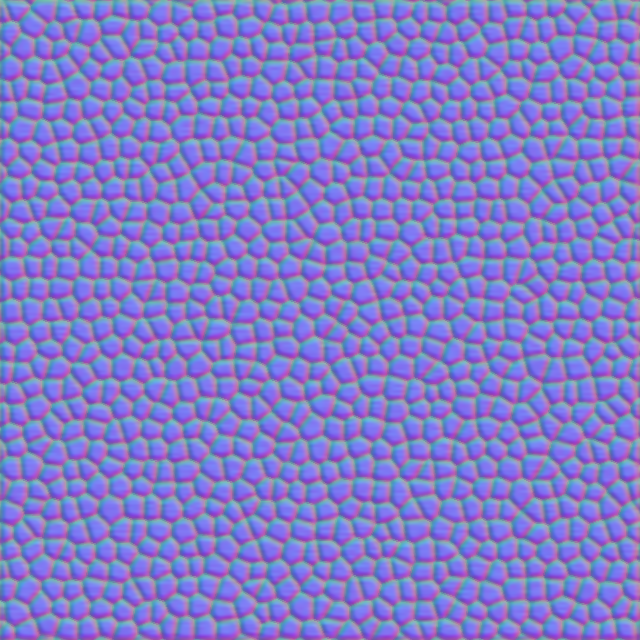
Reproduce this texture map procedurally as a Shadertoy shader.

```glsl
vec2 hash2(vec2 p) {
    return fract(sin(vec2(dot(p, vec2(127.1, 311.7)), dot(p, vec2(269.5, 183.3)))) * 43758.5453);
}

float noise(vec2 p) {
    vec2 i = floor(p), f = fract(p);
    f = f * f * (3.0 - 2.0 * f);
    return mix(mix(hash2(i).x, hash2(i + vec2(1, 0)).x, f.x),
               mix(hash2(i + vec2(0, 1)).x, hash2(i + vec2(1, 1)).x, f.x), f.y);
}

// Jittered cell centre; odd rows are shifted by half a cell
vec2 cellCentre(vec2 id) {
    vec2 jitter = (hash2(id) - 0.5) * vec2(0.66, 0.56);
    return id + 0.5 + jitter + vec2(0.5 * mod(id.y, 2.0), 0.0);
}

// Rounded bevel: flat in the groove, steepest beside it, flat inside the cell
float bevel(float d) {
    float x = d / 0.125;
    return x * exp(0.5 - 0.5 * x * x);
}

void addEdge(vec2 dir, float d, inout vec2 slope, inout float nearest) {
    slope += dir * bevel(d);
    nearest = min(nearest, d);
}

// Surface slope in xy, distance to the nearest groove in z
vec3 surface(vec2 p, vec2 size) {
    vec2 base = floor(p);

    // Nearest cell centre
    vec2 own = vec2(0.0);
    float best = 1e3;
    for (int j = -2; j <= 2; j++)
    for (int i = -2; i <= 2; i++) {
        vec2 r = cellCentre(base + vec2(i, j)) - p;
        if (dot(r, r) < best) {
            best = dot(r, r);
            own = r;
        }
    }

    // Bevels along the borders with all neighbours
    vec2 slope = vec2(0.0);
    float nearest = 1.0;
    for (int j = -2; j <= 2; j++)
    for (int i = -2; i <= 2; i++) {
        vec2 r = cellCentre(base + vec2(i, j)) - p;
        vec2 across = r - own;
        if (dot(across, across) > 1e-4) {
            vec2 dir = normalize(across);
            addEdge(dir, dot(0.5 * (own + r), dir), slope, nearest);
        }
    }

    // The canvas rim is bevelled too
    addEdge(vec2(-1, 0), p.x, slope, nearest);
    addEdge(vec2(1, 0), size.x - p.x, slope, nearest);
    addEdge(vec2(0, -1), p.y, slope, nearest);
    addEdge(vec2(0, 1), size.y - p.y, slope, nearest);
    return vec3(slope / max(1.0, length(slope)), nearest);
}

// Encodes the surface direction as a colour, greyed in the grooves
vec3 shade(vec3 s) {
    float groove = exp(-s.z * s.z / 0.03);
    float seam = exp(-s.z * s.z / 0.01);
    vec3 col = vec3(0.495, 0.472, 0.955);
    col.r += 0.2 * s.x - 0.045 * s.y;
    col.g += 0.2 * s.y;
    col.b -= 0.03 * abs(s.x);
    return col + groove * vec3(0.01, -0.01, -0.29) + seam * vec3(0.03, 0.06, -0.01);
}

void mainImage(out vec4 fragColor, in vec2 fragCoord) {
    vec2 size = iResolution.xy / iResolution.y * 32.0;
    vec2 p = fragCoord / iResolution.y * 32.0;

    // Soften the grooves with four taps around the point
    vec3 col = vec3(0.0);
    for (int k = 0; k < 4; k++) {
        float a = 1.5708 * float(k) + 0.46;
        vec2 q = clamp(p + 0.055 * vec2(cos(a), sin(a)), vec2(0.0), size);
        col += 0.25 * shade(surface(q, size));
    }

    // Fine horizontal streaks and soft mottling
    float streak = noise(p * vec2(1.6, 7.0)) - 0.5;
    float mottle = noise(p * 3.0 + 40.0) - 0.5;
    col += streak * vec3(0.01, 0.07, 0.03) + mottle * vec3(-0.05, 0.04, 0.02);
    fragColor = vec4(clamp(col, 0.0, 1.0), 1.0);
}
```
